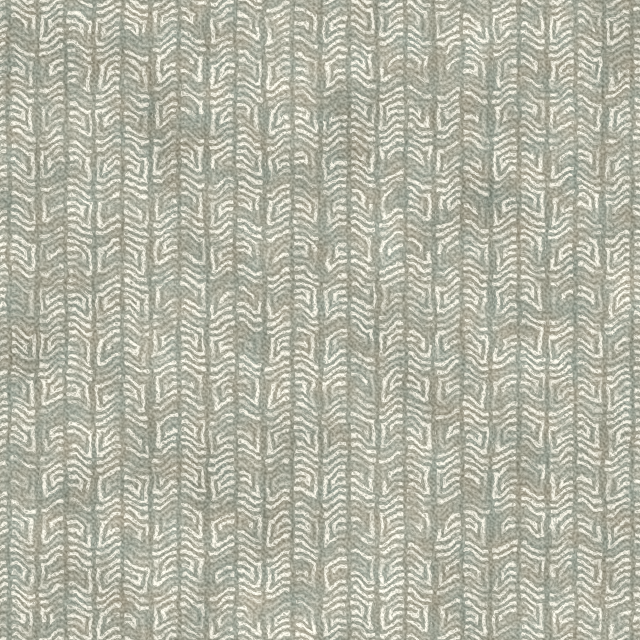
A WebGL 1 fragment shader for this pattern:

```glsl
precision highp float;
// Woven cloth of nested angular brackets and chevrons around narrow stems.
// Each mirrored pair of columns bends one family of evenly spaced lines;
// hashes vary the groups, gradient noise frays, fades and grains the yarn.

#define COLUMNS 22.6        // stems across the canvas
#define ROWS 14.0           // bracket groups down the canvas
#define LINES_PER_ROW 6.0   // lines in one group
#define LINE_WIDTH 0.128    // in column widths
#define STEM_WIDTH 0.17     // in column widths
#define CHEVRON_DROP 0.31   // fall of a line between two stems
#define FRAY 0.12           // raggedness of the line edges
#define WEAR 0.6            // strength of faded patches
#define GRAIN 0.18          // contrast of the threads
#define SHADE 0.055         // broad light and dark variation
#define GROUND vec3(0.612, 0.618, 0.558)
#define YARN vec3(0.965, 0.955, 0.9)

uniform vec2 u_resolution;

float hash(vec2 p) {
  vec3 q = fract(vec3(p.xyx) * 0.1031);
  q += dot(q, q.yzx + 33.33);
  return fract((q.x + q.y) * q.z);
}

vec2 gradientAt(vec2 cell) {
  float angle = 6.2832 * hash(cell);
  return vec2(cos(angle), sin(angle));
}

float gradientNoise(vec2 p) {
  vec2 i = floor(p), f = fract(p);
  vec2 s = f * f * f * (f * (f * 6.0 - 15.0) + 10.0);
  vec2 e = vec2(1.0, 0.0);
  float low = mix(dot(gradientAt(i), f),
                  dot(gradientAt(i + e.xy), f - e.xy), s.x);
  float high = mix(dot(gradientAt(i + e.yx), f - e.yx),
                   dot(gradientAt(i + e.xx), f - e.xx), s.x);
  return mix(low, high, s.y);
}

// Coverage of the light yarn; p is measured in column widths.
float bracketLines(vec2 p, float fray, float soft) {
  float pair = floor(p.x * 0.5 + 0.5);
  float side = p.x - 2.0 * pair;
  float u = abs(side);
  float spacing = COLUMNS / (ROWS * LINES_PER_ROW);
  float period = LINES_PER_ROW * spacing;

  // Every column differs a little in height and in where it slants
  float column = 2.0 * pair + step(0.0, side) + 60.0;
  float shift = 0.42 * (hash(vec2(column, 3.0)) - 0.5);
  float start = 0.2 + 0.16 * hash(vec2(column, 9.0));

  // Flat, slanted, flat: the path of one line from stem to stem
  float bend = CHEVRON_DROP * clamp((u - start) / 0.42, 0.0, 1.0);
  float height = p.y + bend + shift + 2.0 * spacing;
  float row = floor(height / period) + 60.0;
  float w = height - (row - 60.0) * period - 2.0 * spacing;

  // Inner lines turn upright and close into brackets, some wider than others
  float reach = 0.32 + 0.18 * hash(vec2(column, row));
  float level = max(abs(w), u - reach);
  float lineDistance = abs(fract(level / spacing) - 0.5) * spacing;
  float line = 1.0 - smoothstep(-soft, soft,
                                lineDistance - 0.5 * LINE_WIDTH + fray);

  // Single lines are woven fainter
  float strand = floor(level / spacing) + 4.0 * step(0.0, w);
  float pick = hash(vec2(column * 3.0 + strand, row * 5.0 + strand));
  line *= mix(0.35, 1.0, smoothstep(0.05, 0.35, pick));

  // Bare stems on both sides of every column
  float stemDistance = min(u, 1.0 - u) - 0.5 * STEM_WIDTH;
  return line * smoothstep(-soft, soft, stemDistance - 0.7 * fray);
}

void main() {
  vec2 uv = gl_FragCoord.xy / u_resolution.y;
  float soft = max(0.032, 0.7 * COLUMNS / u_resolution.y);

  // Thread grain at two scales with a faint diagonal twill
  float fine = gradientNoise(uv * 235.0 + 7.3);
  float coarse = gradientNoise(uv * vec2(125.0, 145.0) + 31.7);
  float twill = sin(6.2832 * 115.0 * (uv.x + uv.y));
  float grain = 1.1 * fine + 0.5 * coarse + 0.13 * twill;

  // Lines with an uneven hand
  vec2 p = uv * COLUMNS - vec2(8.32, 13.88);
  p += 0.12 * vec2(gradientNoise(uv * 42.0), gradientNoise(uv * 38.0 + 17.0));
  float yarn = bracketLines(p, FRAY * (0.7 * coarse + 0.6 * fine), soft);

  // Worn patches let the ground show through
  float patches = 0.7 * gradientNoise(uv * 17.0 + 5.0)
                + gradientNoise(uv * vec2(52.0, 40.0));
  yarn *= 1.0 - WEAR * smoothstep(-0.05, 0.6, patches);
  yarn *= clamp(0.96 + 0.6 * grain, 0.0, 1.0);

  // Warm and cool drift of the dye, broad shading of the cloth
  float drift = gradientNoise(uv * 24.0 + 60.0);
  float shade = gradientNoise(uv * 6.0 + 11.0) + gradientNoise(uv * 14.0 + 83.0);
  vec3 ground = GROUND + drift * vec3(0.045, 0.0, -0.02);
  vec3 color = mix(ground, YARN, yarn);
  color += GRAIN * grain * (1.0 - 0.5 * yarn) + SHADE * shade;
  gl_FragColor = vec4(clamp(color, 0.0, 1.0), 1.0);
}
```
